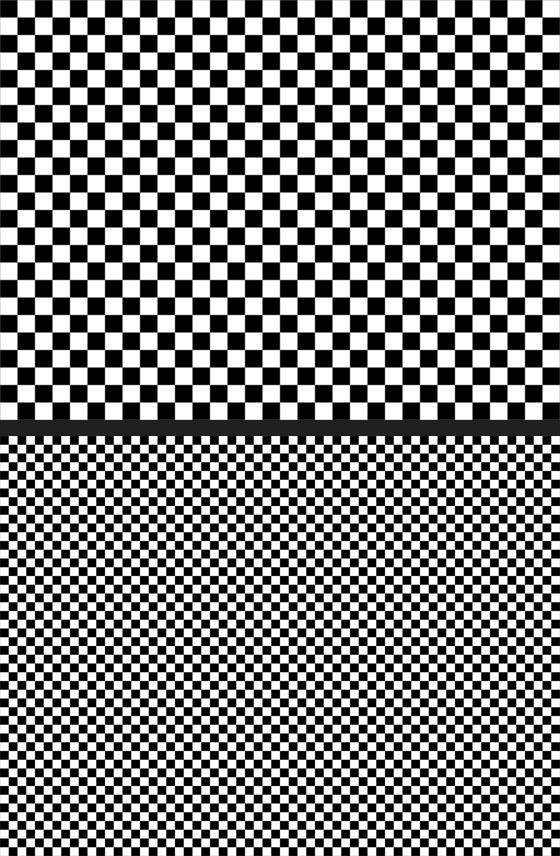
Top: one tile. Bottom: repeated 2 by 2.
A Shadertoy shader for this pattern:

```glsl
// Black and white checkerboard of 32 by 24 squares, white at the lower left.
// Each axis is a soft square wave between -1 and 1; their product gives the
// colour of a square. Even counts on both axes make it tile without a seam.

const vec2 SQUARES = vec2(32.0, 24.0);   // squares across and down, both even
const vec3 DARK = vec3(0.0);
const vec3 LIGHT = vec3(1.0);
const float EDGE_SOFTNESS = 1.35;        // width of the smoothed edge in pixels

// Alternates between +1 and -1 every unit, with linear ramps of the given width.
vec2 softSquareWave(vec2 p, vec2 rampWidth) {
    vec2 edgeDistance = 0.5 - abs(mod(p + 0.5, 2.0) - 1.0);
    return clamp(2.0 * edgeDistance / rampWidth, -1.0, 1.0);
}

void mainImage(out vec4 fragColor, in vec2 fragCoord) {
    // Position and edge width, both measured in squares
    vec2 squaresPerPixel = SQUARES / iResolution.xy;
    vec2 position = fragCoord * squaresPerPixel;
    vec2 wave = softSquareWave(position, EDGE_SOFTNESS * squaresPerPixel);

    // Equal signs are light, opposite signs are dark
    float lightness = 0.5 + 0.5 * wave.x * wave.y;
    fragColor = vec4(mix(DARK, LIGHT, lightness), 1.0);
}
```
